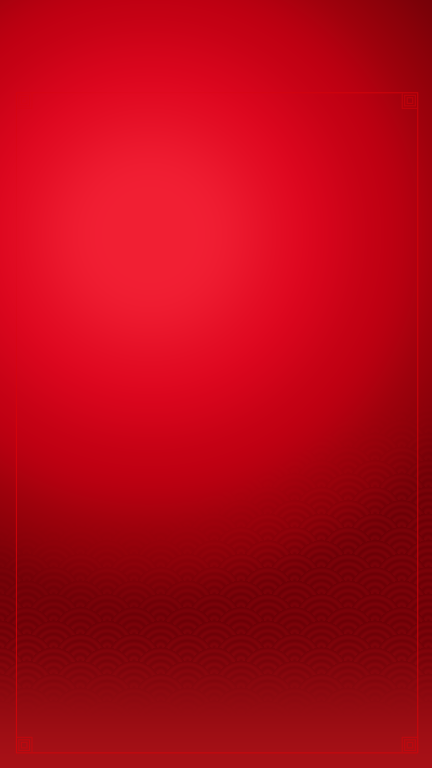
A Shadertoy shader for this background:

```glsl
#define GLOW_CENTER vec2(0.347, 1.234)
#define FRAME_MIN vec2(0.038, 0.035)
#define FRAME_MAX vec2(0.967, 1.563)
#define LINE_HALF_WIDTH 0.0012
#define ORNAMENT_SIZE 0.018
#define SCALE_RADIUS 0.062
#define RINGS 4.0
#define WAVE_STRENGTH 0.035

const vec3 CORE = vec3(0.945, 0.120, 0.200);
const vec3 BRIGHT = vec3(0.870, 0.025, 0.120);
const vec3 CRIMSON = vec3(0.750, 0.000, 0.070);
const vec3 MAROON = vec3(0.580, 0.005, 0.040);
const vec3 SHADOW = vec3(0.455, 0.005, 0.030);
const vec3 FLOOR_RED = vec3(0.660, 0.065, 0.090);
const vec3 FRAME_RED = vec3(0.850, 0.010, 0.030);

float boxDistance(vec2 p, vec2 halfSize) {
    vec2 q = abs(p) - halfSize;
    return length(max(q, 0.0)) + min(max(q.x, q.y), 0.0);
}

float stroke(float d, float pixel) {
    return clamp((LINE_HALF_WIDTH - abs(d)) / pixel + 0.5, 0.0, 1.0);
}

vec3 radialGlow(float d) {
    vec3 color = mix(CORE, BRIGHT, smoothstep(0.10, 0.40, d));
    color = mix(color, CRIMSON, smoothstep(0.32, 0.58, d));
    color = mix(color, MAROON, smoothstep(0.53, 0.75, d));
    return mix(color, SHADOW, smoothstep(0.70, 0.88, d));
}

// Overlapping scales: the lower row covers the one above it
float waveRings(vec2 p) {
    float rowHeight = 0.5 * SCALE_RADIUS;
    float baseRow = floor(p.y / rowHeight);
    for (int i = -1; i <= 0; i++) {
        float row = baseRow + float(i);
        float shift = mod(row, 2.0) * SCALE_RADIUS;
        float x = mod(p.x + shift, 2.0 * SCALE_RADIUS) - SCALE_RADIUS;
        float r = length(vec2(x, p.y - row * rowHeight)) / SCALE_RADIUS;
        if (r < 1.0) return -cos(6.2832 * RINGS * r);
    }
    return 0.0;
}

// Thin border with nested squares tucked into each corner
float frameMask(vec2 p, float pixel) {
    vec2 halfSize = 0.5 * (FRAME_MAX - FRAME_MIN);
    vec2 q = p - 0.5 * (FRAME_MIN + FRAME_MAX);
    float mask = stroke(boxDistance(q, halfSize), pixel);
    vec2 corner = abs(q) - halfSize + ORNAMENT_SIZE;
    for (int i = 0; i < 3; i++) {
        float size = ORNAMENT_SIZE * (1.0 - 0.32 * float(i));
        mask = max(mask, 0.75 * stroke(boxDistance(corner, vec2(size)), pixel));
    }
    return mask;
}

void mainImage(out vec4 fragColor, in vec2 fragCoord) {
    float pixel = 1.0 / iResolution.x;
    vec2 p = fragCoord * pixel;
    float glowDistance = length(p - GLOW_CENTER);

    // Glow above, lighter floor below
    vec3 color = radialGlow(glowDistance);
    color = mix(color, FLOOR_RED, 1.0 - smoothstep(-0.03, 0.36, p.y));

    // Faint waves climb higher on the right
    float waveTop = mix(0.62, 0.90, smoothstep(0.3, 1.0, p.x));
    float waveFade = smoothstep(0.10, 0.28, p.y) * (1.0 - smoothstep(waveTop - 0.35, waveTop, p.y));
    color += WAVE_STRENGTH * waveFade * waveRings(p) * vec3(0.8, 0.12, 0.16);

    // Border melts into the bright area
    float frameFade = 0.8 * smoothstep(0.22, 0.60, glowDistance);
    color = mix(color, FRAME_RED, frameFade * frameMask(p, pixel));

    fragColor = vec4(clamp(color, 0.0, 1.0), 1.0);
}
```
